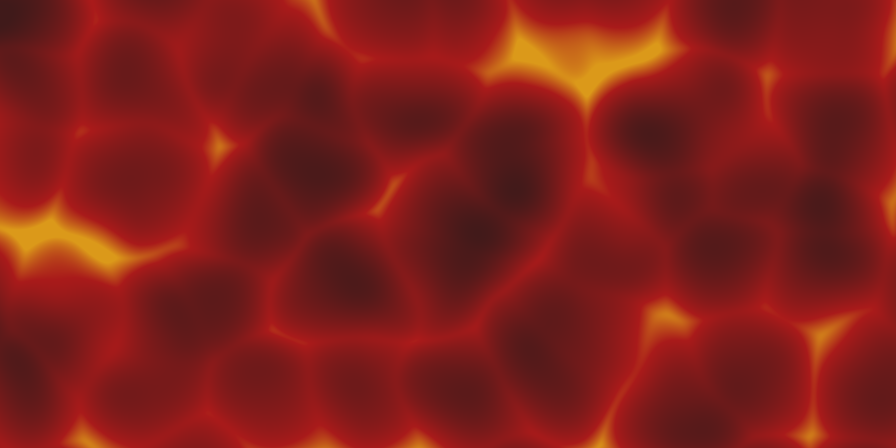
Give the GLSL for this texture, as a WebGL 1 fragment shader.

```glsl
precision highp float;
// Glowing molten crust: dark red rounded cells with hot orange seams.

uniform vec2 u_resolution;

#define CELLS 4.5          // cells per canvas height
#define JITTER 0.84        // irregularity of the cell centres
#define CREASE 26.0        // sharpness of the seams
#define WARP 0.32          // bending of the cell outlines
#define SEAM_HEAT 1.45     // heat gained away from cell centres
#define PATCH_HEAT 0.95    // heat gained from broad patches
#define BASE_HEAT -0.18    // heat of the coldest crust
#define GOLD_HEAT 1.45     // heat at which seams turn gold
#define EMBER vec3(0.25, 0.10, 0.10)
#define RED vec3(0.66, 0.10, 0.10)
#define GOLD vec3(0.86, 0.60, 0.10)

vec2 hash2(vec2 p) {
  vec3 q = fract(p.xyx * vec3(0.1031, 0.1030, 0.0973));
  q += dot(q, q.yzx + 33.33);
  return fract((q.xx + q.yz) * q.zy);
}

// Smooth value noise, two independent channels
vec2 noise2(vec2 p) {
  vec2 i = floor(p);
  vec2 f = fract(p);
  f = f * f * (3.0 - 2.0 * f);
  vec2 low = mix(hash2(i), hash2(i + vec2(1.0, 0.0)), f.x);
  vec2 high = mix(hash2(i + vec2(0.0, 1.0)), hash2(i + 1.0), f.x);
  return mix(low, high, f.y);
}

// Squared distance to the nearest cell centre, with softened creases
float cellDistance(vec2 p) {
  vec2 cell = floor(p);
  vec2 f = fract(p);
  float sum = 0.0;
  for (int y = -1; y <= 1; y++) {
    for (int x = -1; x <= 1; x++) {
      vec2 offset = vec2(float(x), float(y));
      vec2 centre = offset + 0.5 + JITTER * (hash2(cell + offset) - 0.5);
      vec2 d = centre - f;
      sum += exp(-CREASE * dot(d, d));
    }
  }
  return -log(max(sum, 1e-20)) / CREASE;
}

void main() {
  vec2 p = gl_FragCoord.xy / u_resolution.y * CELLS + 20.0;

  // Bend the cells, then add broad hot and cold patches
  vec2 warped = p + WARP * (noise2(p * 1.4 + 7.0) - 0.5);
  float patches = mix(noise2(p * 0.95 + 41.0).x, noise2(p * 1.9 + 63.0).y, 0.25);
  float heat = BASE_HEAT + SEAM_HEAT * cellDistance(warped) + PATCH_HEAT * patches;

  // Ember to red to gold
  vec3 color = mix(EMBER, RED, clamp(heat, 0.0, 1.0));
  color = mix(color, GOLD, clamp((heat - 1.0) / (GOLD_HEAT - 1.0), 0.0, 1.0));
  gl_FragColor = vec4(color, 1.0);
}
```
